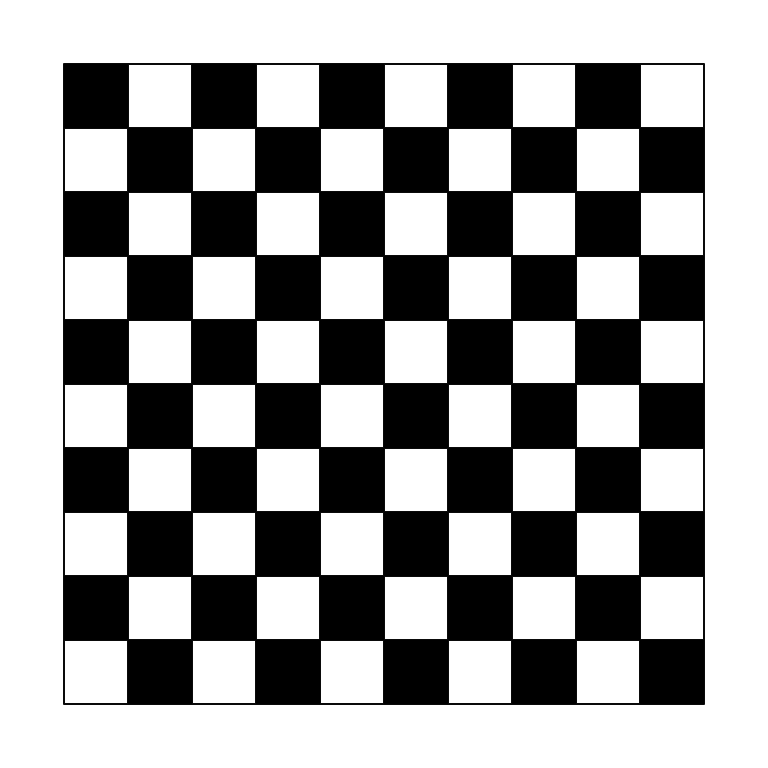
A Shadertoy shader for this pattern:

```glsl
const float CANVAS_CELLS = 12.0;
const float BOARD_CELLS = 10.0;
const float LINE_WIDTH = 0.03; // in cells
const vec3 PAPER = vec3(1.0);
const vec3 INK = vec3(0.0);

float boxDistance(vec2 p, float halfSize) {
    vec2 q = abs(p) - halfSize;
    return length(max(q, 0.0)) + min(max(q.x, q.y), 0.0);
}

// Distance to the nearest grid line, negative inside dark cells
float checkerDistance(vec2 p) {
    vec2 cell = floor(p);
    vec2 toLine = 0.5 - abs(p - cell - 0.5);
    float isDark = mod(cell.x + cell.y, 2.0);
    return min(toLine.x, toLine.y) * (1.0 - 2.0 * isDark);
}

// Outlined checkerboard with its lower left corner at the origin
float boardDistance(vec2 p, float cells, float lineWidth) {
    float frame = boxDistance(p - 0.5 * cells, 0.5 * cells);
    float shape = frame > 0.0 ? frame : checkerDistance(p);
    return shape - 0.5 * lineWidth;
}

float coverage(float dist, float pixel) {
    return clamp(0.5 - dist / pixel, 0.0, 1.0);
}

void mainImage(out vec4 fragColor, in vec2 fragCoord) {
    // Centre the board, one cell as the unit
    float pixel = CANVAS_CELLS / min(iResolution.x, iResolution.y);
    vec2 p = (fragCoord - 0.5 * iResolution.xy) * pixel + 0.5 * BOARD_CELLS;

    float ink = coverage(boardDistance(p, BOARD_CELLS, LINE_WIDTH), pixel);
    fragColor = vec4(mix(PAPER, INK, ink), 1.0);
}
```
